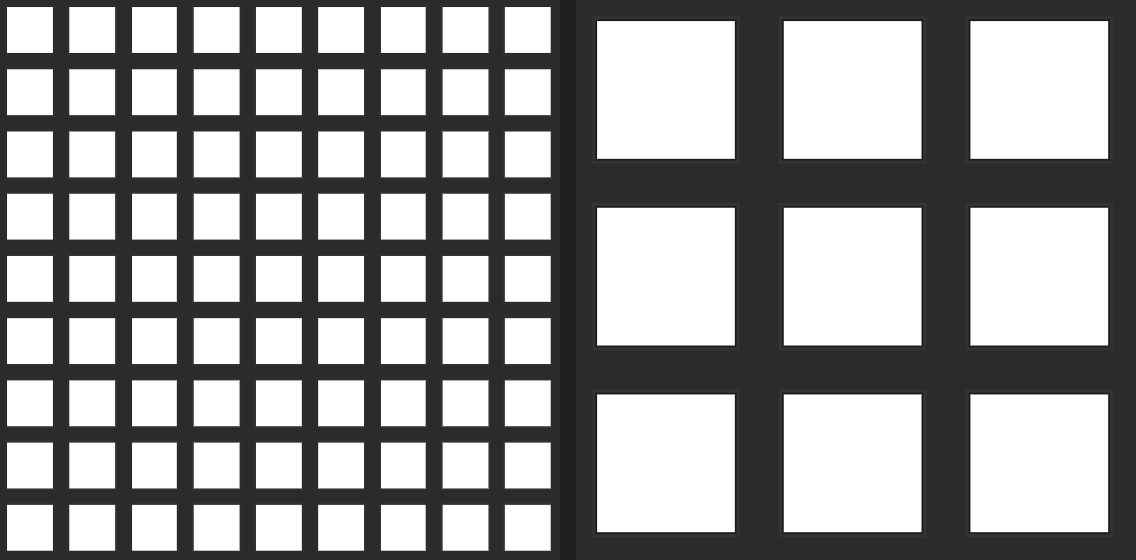
Left, the full canvas; right, a detail of the centre.
A WebGL 2 fragment shader for this pattern:

```glsl
#version 300 es
precision highp float;

#define REPEATS 9.0
#define HALF_SIDE 0.369
#define COLUMN_TRIM 0.009
#define GRID_SHIFT vec2(0.018, -0.018)
#define RIM_WIDTH 0.009
#define HALO_WIDTH 0.026
#define SQUARE_COLOR vec3(1.0)
#define BAR_COLOR vec3(0.17)
#define RIM_COLOR vec3(0.10)
#define HALO_COLOR vec3(0.20)

uniform vec2 u_resolution;
out vec4 fragColor;

// Signed distance with square corners at every offset
float boxDistance(vec2 p, vec2 halfSize) {
    vec2 d = abs(p) - halfSize;
    return max(d.x, d.y);
}

// Coverage of the region below an edge, one pixel soft
float coverage(float dist, float edge, float pixel) {
    return clamp(0.5 + (edge - dist) / pixel, 0.0, 1.0);
}

void main() {
    vec2 grid = gl_FragCoord.xy / u_resolution * REPEATS + GRID_SHIFT;
    vec2 local = fract(grid) - 0.5;
    float pixel = REPEATS / min(u_resolution.x, u_resolution.y);

    // Two columns, each two cells from the middle one, are slightly narrower
    float column = mod(floor(grid.x), REPEATS);
    float fromMiddle = abs(column - floor(REPEATS * 0.5));
    float narrow = 1.0 - step(0.5, abs(fromMiddle - 2.0));
    vec2 halfSize = vec2(HALF_SIDE - COLUMN_TRIM * narrow, HALF_SIDE);
    float dist = boxDistance(local, halfSize);

    // Bars, faint halo, dark rim, then the square on top
    vec3 color = BAR_COLOR;
    color = mix(color, HALO_COLOR, coverage(dist, HALO_WIDTH, pixel));
    color = mix(color, RIM_COLOR, coverage(dist, RIM_WIDTH, pixel));
    color = mix(color, SQUARE_COLOR, coverage(dist, 0.0, pixel));

    fragColor = vec4(color, 1.0);
}
```
